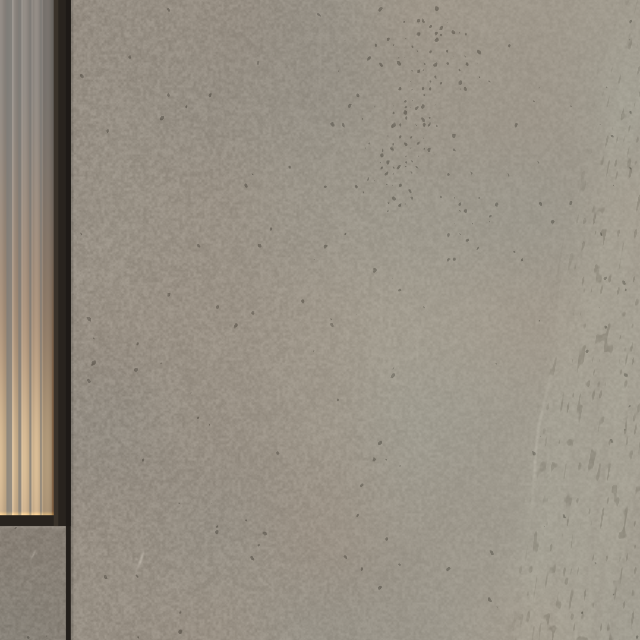
Write a WebGL 1 fragment shader that draws this texture.

```glsl
precision highp float;
// Honed stone wall with pits and veins beside a dark-framed, warmly lit reeded glass panel.
uniform vec2 u_resolution;

#define FRAME_LEFT 0.0840
#define FRAME_RIGHT 0.1107
#define GROOVE_LEFT 0.1030
#define GLASS_BOTTOM 0.1950
#define FRAME_BOTTOM 0.1780
#define GRAIN_SCALE 230.0
#define GRAIN_AMOUNT 0.085
#define PIT_SCALE 105.0
#define STONE_DARK vec3(0.575, 0.543, 0.502)
#define STONE_LIGHT vec3(0.647, 0.628, 0.577)
#define METAL vec3(0.155, 0.137, 0.118)

float hash(vec2 p) {
  vec3 q = fract(vec3(p.xyx) * 0.1031);
  q += dot(q, q.yzx + 33.33);
  return fract((q.x + q.y) * q.z);
}

float noise(vec2 p) {
  vec2 i = floor(p), f = fract(p);
  f = f * f * (3.0 - 2.0 * f);
  return mix(mix(hash(i), hash(i + vec2(1.0, 0.0)), f.x),
             mix(hash(i + vec2(0.0, 1.0)), hash(i + 1.0), f.x), f.y);
}

float fbm(vec2 p) {
  float sum = 0.0, amp = 0.5;
  for (int i = 0; i < 4; i++) {
    sum += amp * noise(p);
    p = p * 2.03 + 17.3;
    amp *= 0.5;
  }
  return sum;
}

// Soft blob that falls off from 1 at its centre
float blob(vec2 p, vec2 centre, vec2 radius) {
  vec2 d = (p - centre) / radius;
  return exp(-dot(d, d));
}

// Antialiased band between two coordinates
float band(float x, float lo, float hi, float aa) {
  return smoothstep(lo - aa, lo + aa, x) - smoothstep(hi - aa, hi + aa, x);
}

// Tapered scratch through a centre, leaning by a slope
float scratch(vec2 p, vec2 centre, float slope, float halfLength, float width) {
  vec2 d = p - centre;
  float taper = smoothstep(halfLength, 0.0, abs(d.y));
  return taper * smoothstep(width, 0.0, abs(d.x - slope * d.y));
}

// Irregular pits, one candidate per cell
float pits(vec2 p, float density) {
  vec2 q = p * PIT_SCALE, cell = floor(q);
  vec2 centre = 0.3 + 0.4 * vec2(hash(cell + 3.1), hash(cell + 8.7));
  vec2 d = fract(q) - centre;
  d.x += d.y * (hash(cell + 21.0) - 0.5);
  float radius = mix(0.12, 0.40, hash(cell + 5.0));
  float edge = length(d * vec2(1.0, 0.8)) + 0.2 * (noise(q * 3.0) - 0.5);
  return step(hash(cell + 13.0), density) * smoothstep(radius, radius - 0.18, edge);
}

float grain(vec2 p) {
  return 0.65 * noise(p * GRAIN_SCALE) + 0.35 * noise(p * GRAIN_SCALE * 1.9 + 40.0) - 0.5;
}

vec3 stone(vec2 p) {
  // Broad clouds, lighter towards the right
  float cloud = fbm(p * vec2(4.5, 3.2) + 2.0) - 0.47;
  float tone = 0.12 + 0.62 * smoothstep(0.08, 0.95, p.x) + 0.55 * cloud;
  tone += 0.24 * blob(p, vec2(0.60, 0.49), vec2(0.20, 0.17));
  tone += 0.10 * blob(p, vec2(0.20, 0.85), vec2(0.12, 0.25));
  tone -= 0.20 * blob(p, vec2(0.72, 0.80), vec2(0.14, 0.22));
  tone -= 0.15 * blob(p, vec2(0.48, 0.12), vec2(0.18, 0.16));

  // Pale veined side, bounded by a leaning curve
  float side = p.x - (0.80 + 0.12 * p.y + 0.055 * p.y * p.y);
  float veined = smoothstep(-0.03, 0.035, side + 0.03 * (fbm(p * 9.0) - 0.5));
  tone += 0.23 * veined;
  float streak = noise(vec2(side * 85.0, p.y * 5.0)) - 0.5;
  tone += veined * streak * 0.28;
  vec3 col = mix(STONE_DARK, STONE_LIGHT, clamp(tone, -0.3, 1.2));
  col += vec3(0.012, -0.002, -0.007) * (noise(p * 6.0 + 9.0) - 0.5);

  // Pale vein and thin scratches
  float vein = smoothstep(0.0045, 0.0, abs(side + 0.004 * sin(p.y * 24.0)));
  col += 0.045 * vein * band(p.y, 0.23, 0.39, 0.07);
  col += 0.10 * scratch(p, vec2(0.220, 0.125), 0.35, 0.021, 0.004);
  col += 0.09 * scratch(p, vec2(0.052, 0.133), 0.45, 0.012, 0.003);

  // Grain is rougher on the left; pits gather high on the wall
  col += grain(p) * GRAIN_AMOUNT * mix(1.15, 0.65, smoothstep(0.1, 0.95, p.x));
  float cluster = blob(p, vec2(0.665, 0.90), vec2(0.075, 0.075))
                + blob(p, vec2(0.625, 0.76), vec2(0.055, 0.060))
                + 0.8 * blob(p, vec2(0.710, 0.66), vec2(0.030, 0.055));
  col -= vec3(0.15, 0.145, 0.14) * pits(p, 0.012 + 0.42 * cluster);
  float fleck = smoothstep(0.76, 0.90, noise(vec2(side * 190.0, p.y * 55.0)));
  return col - 0.07 * fleck * veined;
}

vec3 glass(vec2 p, float aa) {
  // Lamp glow rising from the sill
  float h = p.y - GLASS_BOTTOM;
  vec3 col = mix(vec3(0.67, 0.57, 0.48), vec3(0.57, 0.545, 0.52), smoothstep(0.20, 0.72, h));
  col = mix(col, vec3(0.84, 0.73, 0.58), exp(-pow((h - 0.08) / 0.16, 2.0)));
  col *= 0.96 + 0.06 * cos(p.x * 330.0);
  col *= 1.0 - 0.24 * smoothstep(0.055, FRAME_LEFT, p.x);
  // Cool reeds, thinning towards the frame
  for (int i = 0; i < 4; i++) {
    float k = float(i);
    float x = 0.0145 + 0.0165 * k;
    float w = 0.0045 / (1.0 + 0.9 * k);
    float reed = band(p.x, x - w, x + w, aa);
    col = mix(col, vec3(0.49, 0.485, 0.47), reed * 0.72);
    col += 0.06 * band(p.x, x + w, x + w + 0.002, aa);
  }
  col = mix(col, vec3(0.45, 0.30, 0.18), 0.6 * band(p.x, 0.081, 0.086, aa) * smoothstep(0.5, 0.1, h));
  return col + vec3(0.18, 0.13, 0.03) * smoothstep(0.007, 0.0, h);
}

void main() {
  vec2 p = gl_FragCoord.xy / u_resolution;
  float aa = 0.7 / min(u_resolution.x, u_resolution.y);
  vec3 col = stone(p);

  // Lower stone block, shadowed groove and joint
  float block = 1.0 - smoothstep(GROOVE_LEFT - aa, GROOVE_LEFT + aa, p.x);
  col = mix(col, col * 0.90 + 0.05 * smoothstep(0.006, 0.0, abs(p.y - FRAME_BOTTOM)), block);
  col *= 1.0 - 0.12 * band(p.x, FRAME_RIGHT, FRAME_RIGHT + 0.004, aa);
  col = mix(col, METAL * 0.85, band(p.x, GROOVE_LEFT, FRAME_RIGHT, aa));

  // Metal frame with a lit inner lip, then the glass inside it
  float above = smoothstep(FRAME_BOTTOM - aa, FRAME_BOTTOM + aa, p.y);
  vec3 metal = METAL * (1.0 - 0.25 * band(p.x, GROOVE_LEFT, FRAME_RIGHT, aa));
  metal += vec3(0.07, 0.06, 0.045) * band(p.x, FRAME_LEFT, 0.091, aa);
  col = mix(col, metal, above * (1.0 - smoothstep(FRAME_RIGHT - aa, FRAME_RIGHT + aa, p.x)));
  float pane = smoothstep(GLASS_BOTTOM - aa, GLASS_BOTTOM + aa, p.y)
             * (1.0 - smoothstep(FRAME_LEFT - aa, FRAME_LEFT + aa, p.x));
  col = mix(col, glass(p, aa), pane);

  gl_FragColor = vec4(clamp(col, 0.0, 1.0), 1.0);
}
```
